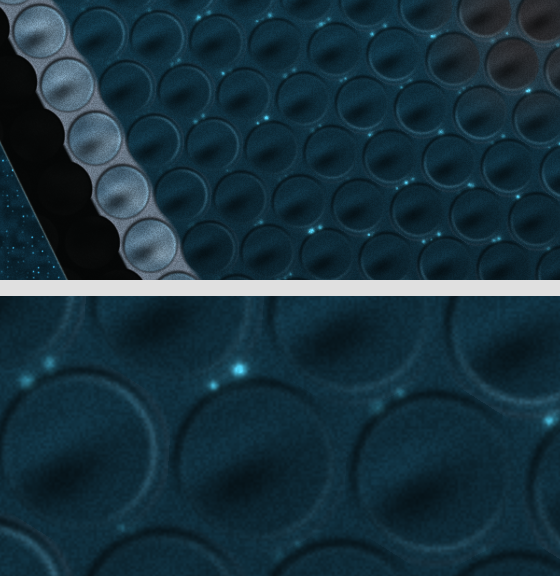
Top, the full canvas; bottom, a detail of the centre.
This pattern is drawn by a Shadertoy shader. Its source:

```glsl
float hash(vec2 p) {
    vec3 h = fract(vec3(p.xyx) * 0.1031);
    h += dot(h, h.yzx + 33.33);
    return fract((h.x + h.y) * h.z);
}

float noise(vec2 p) {
    vec2 i = floor(p), f = fract(p);
    f *= f * (3.0 - 2.0 * f);
    return mix(mix(hash(i), hash(i + vec2(1, 0)), f.x),
               mix(hash(i + vec2(0, 1)), hash(i + vec2(1, 1)), f.x), f.y);
}

float bell(float x) { return exp(-x * x); }

// Skewed lattice whose rows sag gently to the right (y points down)
vec2 bubbleCenter(vec2 cell) {
    return vec2(0.143 + 0.211 * cell.x + 0.0985 * cell.y,
                0.113 + (0.011 + 0.0005 * cell.x) * cell.x + 0.191 * cell.y);
}

vec2 latticeCoord(vec2 p) {
    vec2 q = vec2(0);
    for (int k = 0; k < 3; k++) {
        q.y = (p.y - 0.113 - (0.011 + 0.0005 * q.x) * q.x) / 0.191;
        q.x = (p.x - 0.143 - 0.0985 * q.y) / 0.211;
    }
    return q;
}

// Small sparks caught in the gap above and left of a bubble
float glints(vec2 d, vec2 cell) {
    float sum = 0.0;
    for (int k = 0; k < 4; k++) {
        vec2 seed = cell * 7.0 + float(k) * vec2(31.7, 17.3) + 90.0;
        float slide = (hash(seed) - 0.5) * 0.07;
        vec2 spot = vec2(-0.049, -0.095) + slide * vec2(0.88, -0.47);
        spot.y += (hash(seed + 5.0) - 0.5) * 0.012;
        float size = mix(0.004, 0.0085, hash(seed + 9.0));
        float power = pow(hash(seed + 13.0), 2.0);
        sum += power * (bell(length(d - spot) / size) + 0.12 * bell(length(d - spot) / 0.02));
    }
    return sum * smoothstep(0.0, 4.0, cell.x);
}

void mainImage(out vec4 fragColor, in vec2 fragCoord) {
    vec2 p = vec2(fragCoord.x, iResolution.y - fragCoord.y) / iResolution.y;
    float px = 1.0 / iResolution.y;
    vec2 q = latticeCoord(p);

    // Nearest bubble and sparks from its neighbours
    vec2 cell = vec2(0), d = vec2(9);
    float spark = 0.0;
    for (int y = -1; y <= 1; y++)
    for (int x = -1; x <= 1; x++) {
        vec2 c = round(q) + vec2(x, y);
        vec2 offset = p - bubbleCenter(c);
        spark += glints(offset, c);
        if (dot(offset, offset) < dot(d, d)) { d = offset; cell = c; }
    }
    vec2 n = d / 0.095;
    float r = length(n);
    vec2 dir = n / max(r, 0.001);
    float inside = 1.0 - smoothstep(0.97 - 8.0 * px, 1.0 + 8.0 * px, r);
    float vary = hash(cell + 40.0);
    float cloud = noise(p * vec2(14, 22) + cell * 3.0);

    // Blue film, warmer towards the upper right
    float warm = 1.0 - smoothstep(0.05, 0.45, length(p - vec2(1.88, 0.08)));
    vec3 film = mix(vec3(0.065, 0.205, 0.27), vec3(0.05, 0.155, 0.205), p.y);
    film = mix(film, vec3(0.19, 0.25, 0.29), 0.75 * warm);
    vec3 dome = film * mix(0.8, 0.98, 0.5 * vary + 0.5 * cloud);
    dome = mix(dome, vec3(0.16, 0.145, 0.15), 0.8 * warm);

    // Pale strip along the first column
    float pale = mix(1.0 - smoothstep(0.42, 0.62, q.x), 1.0 - step(0.5, cell.x), inside);
    film = mix(film, vec3(0.4, 0.46, 0.52), pale);
    float sheen = bell(length(n - vec2(0.35, 0.25)) / 0.6);
    vec3 paleDome = vec3(0.2, 0.3, 0.37) + 0.16 * cloud + 0.14 * sheen;
    dome = mix(dome, paleDome, pale);

    // Dark streak within each dome
    vec2 m = n - vec2(-0.2, 0.25 + 0.2 * (vary - 0.5));
    m = vec2(0.88 * m.x - 0.47 * m.y, 0.47 * m.x + 0.88 * m.y);
    dome *= 1.0 - 0.5 * exp(-3.0 * m.x * m.x - 12.0 * m.y * m.y);
    dome *= 1.0 + 0.25 * bell((m.y + 0.45) / 0.25) * bell(m.x);
    vec3 col = mix(film, dome, inside);

    // Shadowed upper edge and lit crescent
    vec2 light = mix(vec2(0.93, -0.36), vec2(-0.4, 0.92), smoothstep(0.6, 1.5, p.x));
    float facing = smoothstep(-0.1, 1.0, dot(dir, light));
    float shade = smoothstep(-0.3, 0.9, dot(dir, vec2(-0.5, -0.86)));
    col *= 1.0 - 0.5 * shade * bell((r - 1.02) / 0.07);
    col *= 1.0 - 0.35 * pale * bell((r - 1.0) / 0.05);
    col += vec3(0.1, 0.145, 0.165) * (0.15 + facing) * bell((r - 0.93) / 0.06) * mix(0.6, 1.0, vary);
    col += vec3(0.05, 0.03, 0.03) * facing * bell((r - 1.1) / 0.05);
    col += vec3(0.25, 0.62, 0.7) * min(spark, 1.0) * (1.0 - 0.6 * inside);

    // Scalloped black margin
    float margin = 1.0 - smoothstep(-0.64, -0.56, q.x);
    float scallop = (1.0 - step(-0.5, cell.x)) * (1.0 - smoothstep(1.04, 1.12, r));
    vec3 black = vec3(0.018, 0.025, 0.025) + 0.018 * cloud * inside;
    col = mix(col, black, max(margin, scallop));

    // Sparkling ground beyond the cut edge
    float cut = (p.x - 0.487 * (p.y - 0.508)) * 0.9;
    vec2 grid = p * 55.0, id = floor(grid);
    vec2 jitter = 0.3 + 0.4 * vec2(hash(id), hash(id + 8.0));
    float fleck = bell(length(fract(grid) - jitter) / 0.18) * pow(hash(id + 3.0), 6.0);
    vec3 ground = vec3(0.04, 0.14, 0.19) * (0.7 + 0.6 * noise(p * 40.0));
    ground += vec3(0.2, 0.6, 0.75) * fleck;
    col = mix(ground, col, smoothstep(-px, px, cut));
    col += vec3(0.2, 0.23, 0.23) * bell(cut / 0.0035);

    // Fine grain
    col *= 0.87 + 0.26 * noise(p * 300.0);
    fragColor = vec4(clamp(col, 0.0, 1.0), 1.0);
}
```
